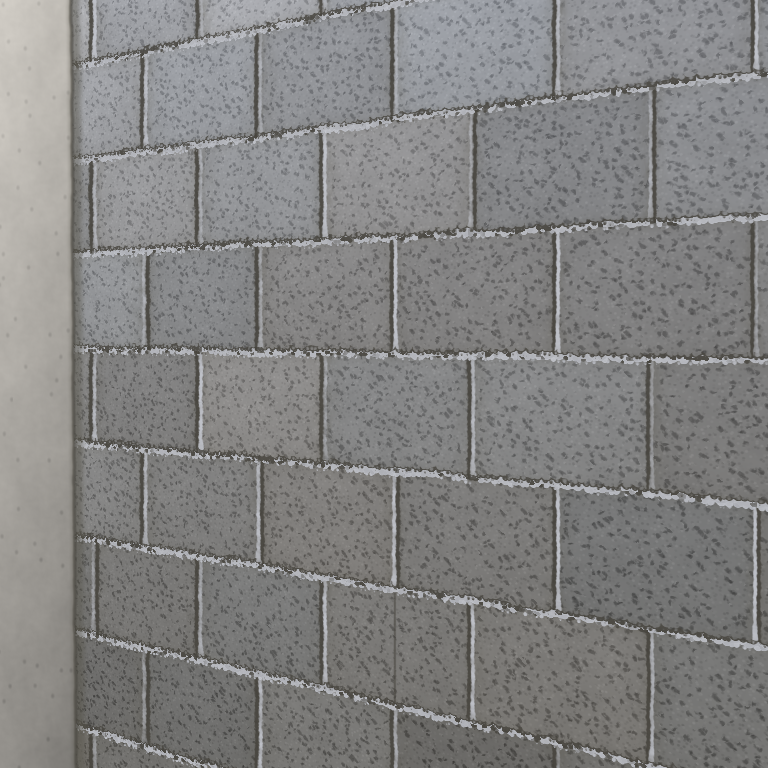
Reproduce this texture procedurally as a WebGL 2 fragment shader.

```glsl
#version 300 es
precision highp float;
uniform vec2 u_resolution;
out vec4 fragColor;

const vec3 MORTAR = vec3(0.76, 0.77, 0.80);
const vec3 SHADOW = vec3(0.27, 0.26, 0.235);
const vec3 STAIN = vec3(0.34, 0.33, 0.29);
const float BLOCK_DEPTH = 0.595;
const float COURSE_GROWTH = 0.072;

float hash(vec2 p) {
  vec3 q = fract(p.xyx * vec3(0.1031, 0.1030, 0.0973));
  q += dot(q, q.yzx + 33.33);
  return fract((q.x + q.y) * q.z);
}

// Distance to the nearest scattered point, and that point's random value
vec2 cellular(vec2 p) {
  vec2 cell = floor(p), best = vec2(9.0, 0.0);
  for (int j = -1; j <= 1; j++) {
    for (int i = -1; i <= 1; i++) {
      vec2 id = cell + vec2(i, j);
      float d = length(id + vec2(hash(id), hash(id + 57.3)) - p);
      if (d < best.x) best = vec2(d, hash(id + 113.7));
    }
  }
  return best;
}

// Layered sines, roughly -1 to 1
float mottle(vec2 p) {
  float sum = 0.0, amp = 0.5;
  for (int i = 0; i < 4; i++) {
    sum += amp * sin(p.x + 1.7 * sin(p.y * 0.8)) * cos(p.y + 1.3 * sin(p.x * 0.7));
    p = mat2(1.5, 1.2, -1.2, 1.5) * p + 2.3;
    amp *= 0.62;
  }
  return sum;
}

float band(float d, float halfWidth, float soft) {
  return 1.0 - smoothstep(halfWidth - soft, halfWidth + soft, abs(d));
}

// Pits and raised grains of rough cast block
float grain(vec2 p) {
  vec2 coarse = cellular(p * 17.0 + 0.5 * mottle(p * 20.0));
  vec2 fine = cellular(p * 33.0 + 40.0);
  float pits = (1.0 - smoothstep(0.12, 0.42, coarse.x)) * step(0.42, coarse.y);
  float specks = (1.0 - smoothstep(0.1, 0.5, fine.x)) * (fine.y - 0.42);
  return 0.035 - 0.13 * pits - 0.10 * specks;
}

vec3 wallLight(vec2 uv) {
  float level = 0.405 + 0.14 * uv.y + 0.12 * uv.y * uv.y * (1.0 - 1.2 * uv.x);
  return level * mix(vec3(1.015, 1.0, 0.97), vec3(0.985, 1.0, 1.035), uv.y);
}

vec3 blockWall(vec2 uv, float px) {
  // Receding wall: course height grows to the right
  float course = 0.1155 + COURSE_GROWTH * uv.x;
  float rows = (1.0 - uv.y - 0.4527 - 0.0173 * uv.x) / course;
  float along = (6.259 - 1.0 / course) / BLOCK_DEPTH;
  vec2 p = vec2(along * 1.27, rows) + 20.0;
  rows += 0.018 * mottle(vec2(along * 5.0, floor(rows + 0.5) * 4.0));
  float row = floor(rows), height = fract(rows);
  float shifted = along + 0.5 * mod(row, 2.0);
  vec2 id = vec2(floor(shifted), row) + 30.0;
  float toCanvas = course * course * BLOCK_DEPTH / COURSE_GROWTH;

  // Block faces
  vec3 color = wallLight(uv) * (1.0 + 0.13 * (hash(id) - 0.5));
  color += vec3(0.012, 0.0, -0.012) * (hash(id + 7.0) - 0.5);
  color *= 1.0 + 0.035 * mottle(p * 7.0);
  color += grain(p);

  vec2 crumb = cellular(p * vec2(27.0, 31.0));
  float rough = (crumb.x - 0.4) * 0.005;
  float soft = max(px, 0.0012);

  // Upright joints: stain, groove and mortar bead
  float joint = floor(shifted + 0.5);
  vec2 jointId = vec2(joint, row) + 60.0;
  float x = (shifted - joint) * toCanvas + 0.0012 * mottle(vec2(joint * 3.0, rows * 9.0));
  float side = hash(jointId) > 0.3 ? 1.0 : -1.0;
  float streak = 0.5 + 0.5 * mottle(vec2(x * 190.0 + joint, rows * 12.0));
  color = mix(color, STAIN, 0.65 * exp(-abs(x) / 0.009) * streak);
  color = mix(color, SHADOW, 0.85 * band(x + 0.0032 * side + rough * 0.4, 0.0032, soft));
  float fillet = 0.0018 * smoothstep(0.8, 1.0, height);
  float bead = band(x - 0.001 * side + rough * 0.3, 0.0023 + fillet, soft);
  float beadAmount = 0.45 + 0.5 * hash(jointId + 9.0) + 0.25 * mottle(vec2(joint, rows * 15.0));
  color = mix(color, MORTAR, bead * clamp(beadAmount, 0.0, 0.95));

  // A single cut block
  float cut = (along + 0.5) * toCanvas;
  color = mix(color, SHADOW, 0.6 * step(1.5, row) * step(row, 2.5) * band(cut, 0.0013, soft));

  // Level joints: broken crust over a ragged shadow
  float line = floor(rows + 0.5);
  float y = (rows - line) * course;
  float drift = mottle(vec2(along * 3.0 + line * 5.0, line * 2.7));
  color = mix(color, STAIN, 0.35 * exp(-abs(y) / 0.006));
  color = mix(color, SHADOW, 0.8 * band(y + 0.0015 + rough * 1.8, 0.0044, 0.0018));
  float crust = band(y - 0.0012 + rough * 1.5, 0.0036 + 0.0012 * drift, soft);
  float flakes = smoothstep(0.12, 0.35, crumb.y + 0.25 * drift);
  return mix(color, MORTAR + 0.07 * (crumb.y - 0.5), crust * flakes * 0.85);
}

// Smooth cast pillar, lit from above
vec3 pillar(vec2 uv) {
  float level = 0.54 + 0.23 * uv.y - 0.8 * uv.x * (1.0 - 0.4 * uv.y);
  level += 0.025 * mottle(uv * vec2(45.0, 22.0)) + 0.012 * mottle(uv * 170.0);
  vec2 pore = cellular(uv * vec2(60.0, 45.0));
  level -= 0.07 * band(pore.x, 0.12, 0.1) * step(0.82, pore.y);
  return (level + 0.02) * vec3(1.02, 1.0, 0.965);
}

void main() {
  vec2 uv = gl_FragCoord.xy / u_resolution;
  float px = 1.0 / min(u_resolution.x, u_resolution.y);
  float corner = 0.099 - 0.006 * uv.y + 0.0015 * mottle(vec2(2.0, uv.y * 40.0));
  float edge = uv.x - corner;
  vec3 color = mix(pillar(uv), blockWall(uv, px), smoothstep(-px, px, edge));
  color = mix(color, STAIN, 0.5 * band(edge - 0.004, 0.007, 0.006));
  color = mix(color, SHADOW, 0.55 * band(edge, 0.0022, 0.0018));
  fragColor = vec4(clamp(color, 0.0, 1.0), 1.0);
}
```
